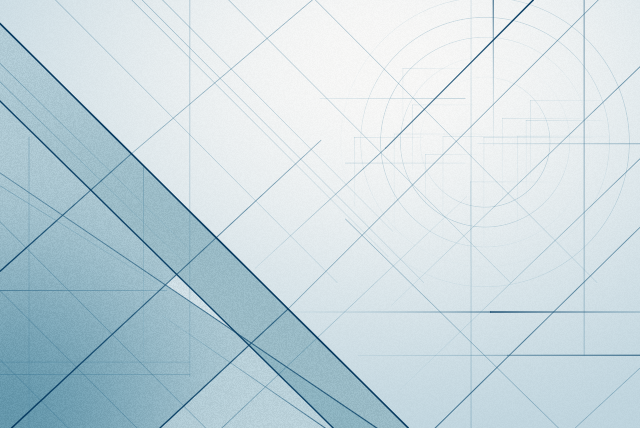
Give the GLSL for this background, as a Shadertoy shader.

```glsl
// Pale blueprint background: crossing ink lines, a shaded blue corner and faint drafting arcs.

// Canvas units: x runs 0..150, y runs 0..100, origin at the lower left.
const vec2 CANVAS = vec2(150.0, 100.0);
const vec3 NAVY = vec3(0.02, 0.22, 0.37);
const vec3 TEAL = vec3(0.30, 0.58, 0.69);

// Lines that also bound filled areas: start xy, end xy
const vec4 EDGE = vec4(0.0, 94.5, 95.7, 0.0);
const vec4 INNER = vec4(0.0, 76.4, 78.1, 0.0);
const vec4 SHALLOW = vec4(0.0, 59.6, 88.3, 0.0);
const vec4 RISE_LEFT = vec4(2.7, 0.0, 75.2, 67.2);
const vec4 RISE_MID = vec4(37.5, 0.0, 67.4, 27.7);

float hash(vec2 p) {
    vec3 q = fract(p.xyx * 0.1031);
    q += dot(q, q.yzx + 33.33);
    return fract((q.x + q.y) * q.z);
}

float pixelSize() { return CANVAS.y / iResolution.y; }

// Smooth mask of the half plane under a line drawn left to right
float below(vec2 p, vec4 s) {
    vec2 d = normalize(s.zw - s.xy), v = p - s.xy;
    return clamp(0.5 - (d.x * v.y - d.y * v.x) / pixelSize(), 0.0, 1.0);
}

// Lay ink at a distance from a curve; strength sets width, tone and opacity
void ink(inout vec3 col, float dist, float strength) {
    float halfWidth = mix(0.05, 0.19, strength * strength);
    float cover = clamp(0.5 + (halfWidth - dist) / pixelSize(), 0.0, 1.0);
    col = mix(col, mix(TEAL, NAVY, strength), cover * min(1.0, strength * 1.15));
}

// Segment whose strength runs from k.x to k.y
void stroke(inout vec3 col, vec2 p, vec4 s, vec2 k) {
    vec2 v = p - s.xy, d = s.zw - s.xy;
    float h = clamp(dot(v, d) / dot(d, d), 0.0, 1.0);
    ink(col, length(v - d * h), mix(k.x, k.y, h));
}

void level(inout vec3 col, vec2 p, float y, vec2 span, vec2 k) {
    stroke(col, p, vec4(span.x, y, span.y, y), k);
}

void plumb(inout vec3 col, vec2 p, float x, vec2 span, vec2 k) {
    stroke(col, p, vec4(x, span.x, x, span.y), k);
}

// Paper glow and the tinted corner facets
vec3 ground(vec2 p) {
    float away = length((p - vec2(92, 85)) * vec2(0.8, 1.1));
    vec3 col = mix(vec3(0.965, 0.965, 0.962), vec3(0.735, 0.825, 0.865), smoothstep(5.0, 115.0, away));
    float underInner = below(p, INNER), underShallow = below(p, SHALLOW);
    vec3 band = mix(vec3(0.60, 0.73, 0.775), vec3(0.70, 0.80, 0.84), smoothstep(45.0, 95.0, p.y));
    vec3 corner = mix(vec3(0.39, 0.59, 0.67), vec3(0.68, 0.785, 0.825), smoothstep(0.0, 68.0, length(p)));
    band = mix(band, vec3(0.53, 0.69, 0.745), underShallow * 0.7);
    corner = mix(corner, vec3(0.76, 0.84, 0.87), below(p, RISE_MID) * 0.6);
    corner = mix(corner, vec3(0.81, 0.87, 0.895), below(p, RISE_LEFT) * (1.0 - underShallow));
    return mix(col, mix(band, corner, underInner), below(p, EDGE));
}

// Concentric arcs and scattered construction lines
void drafting(inout vec3 col, vec2 p) {
    vec2 v = p - vec2(113.7, 66.8);
    for (int i = 0; i < 5; i++) {
        float n = float(i), r = 15.2 + 4.65 * n;
        float fade = 0.55 + 0.45 * cos(atan(v.y, v.x) + 0.8 + n * 1.3);
        ink(col, abs(length(v) - r), 0.26 * fade);
    }
    for (int i = 0; i < 12; i++) {
        float n = float(i);
        vec2 at = vec2(80, 36) + vec2(56, 56) * vec2(hash(vec2(n, 3)), hash(vec2(n, 7)));
        float size = 12.0 + 18.0 * hash(vec2(n, 11));
        level(col, p, at.y, vec2(at.x, at.x + size), vec2(0.18, 0.05));
        plumb(col, p, at.x, vec2(at.y, at.y - size), vec2(0.16, 0.05));
    }
}

void mainImage(out vec4 fragColor, in vec2 fragCoord) {
    vec2 p = fragCoord / iResolution.xy * CANVAS;
    vec3 col = ground(p);
    col += (hash(floor(p * 5.0)) - 0.5) * mix(0.02, 0.05, below(p, EDGE));
    drafting(col, p);

    // Level and plumb lines
    level(col, p, 32.1, vec2(0, 39), vec2(0.6, 0.35));
    for (float y = 12.5; y < 16.0; y += 2.9) level(col, p, y, vec2(0, 44.5), vec2(0.4, 0.3));
    level(col, p, 27.1, vec2(68, 115), vec2(0.15, 0.7));
    level(col, p, 27.1, vec2(115, 150), vec2(0.9, 0.5));
    level(col, p, 17.0, vec2(84, 119), vec2(0.15, 0.5));
    level(col, p, 17.0, vec2(119, 150), vec2(0.6, 0.75));
    level(col, p, 66.4, vec2(112, 150), vec2(0.2, 0.5));
    level(col, p, 77.0, vec2(75, 109), vec2(0.15, 0.3));
    level(col, p, 61.9, vec2(81, 109), vec2(0.3, 0.15));
    plumb(col, p, 44.5, vec2(100, 12), vec2(0.4, 0.3));
    plumb(col, p, 33.6, vec2(61, 8), vec2(0.4, 0.05));
    plumb(col, p, 6.8, vec2(68, 0), vec2(0.4, 0.3));
    plumb(col, p, 110.4, vec2(100, 0), vec2(0.25, 0.4));
    plumb(col, p, 115.6, vec2(100, 66), vec2(0.75, 0.1));
    plumb(col, p, 136.9, vec2(100, 17), vec2(0.6, 0.4));

    // Thin falling diagonals
    for (float y = 48.2; y > 10.0; y -= 16.1) stroke(col, p, vec4(0, y, y, 0), vec2(0.4));
    for (float y = 80.9; y < 86.0; y += 4.3) stroke(col, p, vec4(0, y, 45, y - 44.0), vec2(0.45, 0.1));
    for (float x = 13.0; x < 75.0; x += 20.3) stroke(col, p, vec4(x, 100, x + 66.0, 34), vec2(0.38, 0.2));
    stroke(col, p, vec4(38.1, 100, 92, 46), vec2(0.4, 0.15));
    stroke(col, p, vec4(30.9, 100, 91, 40), vec2(0.4, 0.15));
    stroke(col, p, vec4(81, 48.8, 130.9, 0), vec2(0.4));
    stroke(col, p, vec4(0, 56.6, 37.1, 33.6), vec2(0.4, 0.15));
    stroke(col, p, vec4(38.1, 26.2, 76.2, 0), vec2(0.15, 0.7));

    // Rising diagonals
    stroke(col, p, vec4(0, 36.6, 30.7, 64), vec2(0.9, 0.6));
    stroke(col, p, vec4(30.7, 64, 73.2, 100), vec2(0.45));
    stroke(col, p, vec4(59.8, 37.3, 90.4, 65.4), vec2(0.15, 0.55));
    stroke(col, p, vec4(90.4, 65.4, 125, 100), vec2(0.65, 0.95));
    stroke(col, p, vec4(RISE_MID.zw, 140.2, 100), vec2(0.45, 0.5));
    stroke(col, p, vec4(52, 0, 109.4, 54.1), vec2(0.5, 0.1));
    stroke(col, p, vec4(150, 84.4, 91.8, 28.7), vec2(0.6, 0.1));
    stroke(col, p, vec4(150, 62.9, 93.8, 9), vec2(0.55, 0.05));
    stroke(col, p, vec4(150, 46.9, 102, 0), vec2(0.55, 0.7));
    stroke(col, p, vec4(134.8, 0, 150, 14), vec2(0.4));

    // Bold facet outlines
    stroke(col, p, RISE_LEFT, vec2(0.98, 0.45));
    stroke(col, p, RISE_MID, vec2(0.9, 0.7));
    stroke(col, p, SHALLOW, vec2(0.55, 0.8));
    stroke(col, p, INNER, vec2(0.9));
    stroke(col, p, EDGE, vec2(1));
    fragColor = vec4(clamp(col, 0.0, 1.0), 1.0);
}
```
